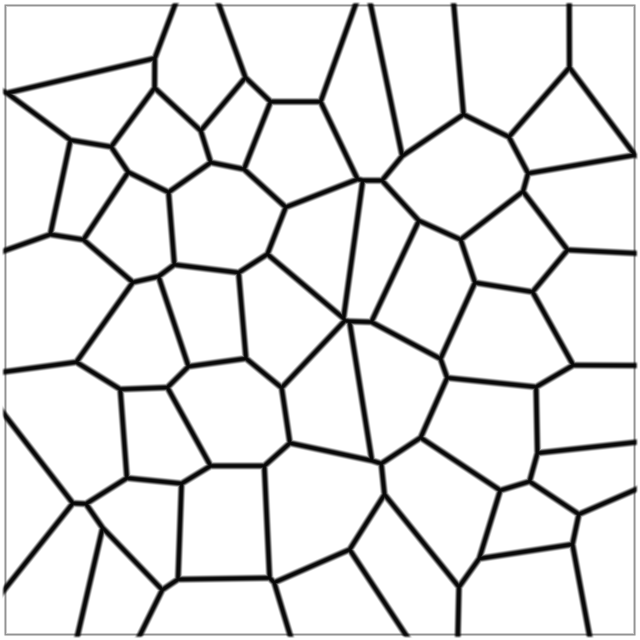
A Shadertoy shader for this pattern:

```glsl
// Draws an irregular Voronoi mesh of soft black lines inside a thin grey frame.

const int GRID = 7;                 // sites per side
const float LINE_HALF = 0.0043;     // half width of the cell walls
const float FRAME_HALF = 0.0015;    // half width of the frame
const float FRAME_EXTENT = 0.4915;  // centre to frame
const float SOFTNESS = 0.0031;      // blur on each side of an edge

const vec3 PAPER = vec3(1.0);
const vec3 INK = vec3(0.03);
const vec3 FRAME_GREY = vec3(0.56);

vec2 hash2(vec2 p, float seed) {
    vec2 q = vec2(dot(p, vec2(127.1, 311.7)), dot(p, vec2(269.5, 183.3)));
    return fract(sin(q + seed) * 43758.5453);
}

// One random site per grid cell, spread over the framed square
vec2 sitePosition(int index, float seed) {
    vec2 cell = vec2(index % GRID, index / GRID);
    vec2 unit = (cell + hash2(cell + 1.0, seed)) / float(GRID);
    return (unit * 2.0 - 1.0) * FRAME_EXTENT;
}

// Distance from p to the nearest wall between two cells
float wallDistance(vec2 p, float seed) {
    int owner = 0;
    float nearest = 1e3;
    for (int i = 0; i < GRID * GRID; i++) {
        float d = distance(p, sitePosition(i, seed));
        if (d < nearest) {
            nearest = d;
            owner = i;
        }
    }

    // Smallest distance to a bisector with any other site
    vec2 a = sitePosition(owner, seed);
    float wall = 1e3;
    for (int i = 0; i < GRID * GRID; i++) {
        if (i == owner) continue;
        vec2 b = sitePosition(i, seed);
        wall = min(wall, dot(0.5 * (a + b) - p, normalize(b - a)));
    }
    return wall;
}

// Signed distance to a centred square
float squareDistance(vec2 p, float extent) {
    vec2 q = abs(p) - extent;
    return length(max(q, 0.0)) + min(max(q.x, q.y), 0.0);
}

// Soft coverage of a shape from its signed distance
float coverage(float d, float blur) {
    return 1.0 - smoothstep(-blur, blur, d);
}

void mainImage(out vec4 fragColor, in vec2 fragCoord) {
    float side = min(iResolution.x, iResolution.y);
    vec2 p = (fragCoord - 0.5 * iResolution.xy) / side;
    float blur = max(SOFTNESS, 0.75 / side);

    // Thin grey frame
    float border = squareDistance(p, FRAME_EXTENT);
    float frame = coverage(abs(border) - FRAME_HALF, 0.6 * blur);
    vec3 color = mix(PAPER, FRAME_GREY, frame);

    // Cell walls, ending just past the frame
    float walls = coverage(wallDistance(p, 4.0) - LINE_HALF, blur);
    walls *= coverage(border - 0.8 * LINE_HALF, blur);
    color = mix(color, INK, walls);

    fragColor = vec4(color, 1.0);
}
```
